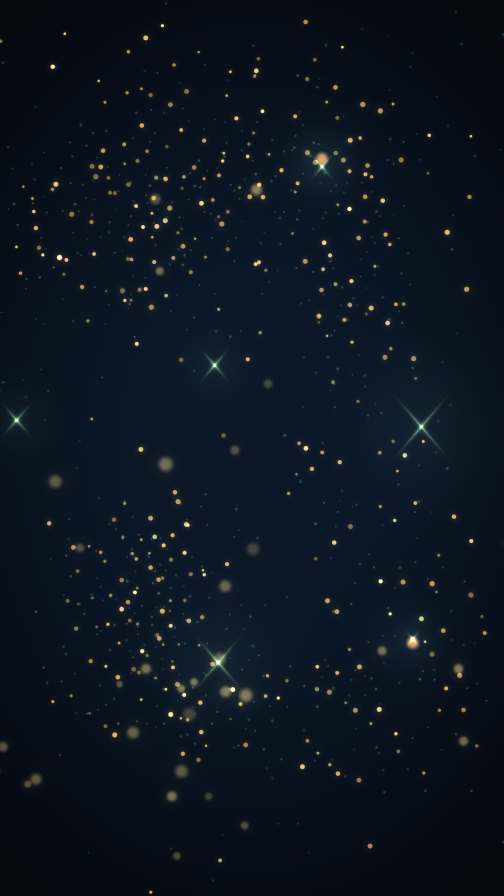
Write a Shadertoy shader that draws this background.

```glsl
// Gold dust, soft orbs and thin crossed glints on a dark navy vignette.
// Particles are jittered cell points, kept by density fields made of
// Gaussian clouds; lengths are in canvas widths, origin at lower left.
#define DOT_CELL 0.032
#define DOT_RADIUS 0.0052
#define DUST_CELL 0.026
#define DUST_RADIUS 0.0026
#define ORB_CELL 0.060
#define ORB_RADIUS 0.0130
#define RAY_WIDTH 0.0020
#define NAVY vec3(0.043, 0.088, 0.148)
#define NIGHT vec3(0.014, 0.036, 0.062)
#define GOLD vec3(0.78, 0.57, 0.22)
#define CREAM vec3(1.00, 0.93, 0.60)

// Glints: centre, arm length, vertical offset of a warm ember (0 = none)
const vec4 GLINTS[6] = vec4[6](
    vec4(0.836, 0.931, 0.100, 0.0),
    vec4(0.433, 0.463, 0.085, 0.0),
    vec4(0.426, 1.053, 0.052, 0.0),
    vec4(0.033, 0.944, 0.052, 0.0),
    vec4(0.639, 1.447, 0.042, 0.016),
    vec4(0.819, 0.510, 0.026, -0.008));

vec3 hash3(vec2 cell) {
    vec3 q = fract(cell.xyx * vec3(0.1031, 0.1030, 0.0973));
    q += dot(q, q.yxz + 33.33);
    return fract((q.xxy + q.yzz) * q.zyx);
}

float cloud(vec2 p, vec2 centre, vec2 radii) {
    vec2 q = (p - centre) / radii;
    return exp(-dot(q, q));
}

// Upper swirl, lower-left knot and sparse right side
float dotField(vec2 p) {
    return 0.015
        + 0.50 * cloud(p, vec2(0.43, 1.42), vec2(0.34, 0.21))
        + 0.35 * cloud(p, vec2(0.18, 1.30), vec2(0.17, 0.17))
        + 0.30 * cloud(p, vec2(0.70, 1.20), vec2(0.13, 0.25))
        + 0.90 * cloud(p, vec2(0.29, 0.59), vec2(0.13, 0.17))
        + 0.55 * cloud(p, vec2(0.43, 0.38), vec2(0.24, 0.10))
        + 0.20 * cloud(p, vec2(0.83, 0.53), vec2(0.20, 0.28))
        + 0.20 * cloud(p, vec2(0.68, 0.78), vec2(0.10, 0.20));
}

// Orbs gather near the lower left, with a few above
float orbField(vec2 p) {
    return 0.38 * cloud(p, vec2(0.35, 0.36), vec2(0.32, 0.25))
        + 0.18 * cloud(p, vec2(0.36, 1.30), vec2(0.20, 0.35))
        + 0.20 * cloud(p, vec2(0.90, 0.60), vec2(0.12, 0.10));
}

// One layer of discs; softness runs from 0 (crisp) to 1 (blurred)
vec3 scatter(vec2 p, float size, float radius, float softness,
             bool orbs, float seed, vec3 dim, vec3 bright) {
    vec3 light = vec3(0.0);
    float pixel = 1.0 / iResolution.x;
    for (int j = -1; j <= 1; j++)
    for (int i = -1; i <= 1; i++) {
        vec2 id = floor(p / size) + vec2(i, j);
        vec3 place = hash3(id + seed);
        vec3 look = hash3(id + seed + 71.0);
        vec2 centre = (id + place.xy) * size;
        float density = orbs ? orbField(centre) : dotField(centre);
        float r = radius * mix(0.45, 1.0, look.x);
        float edge = max(r * softness, 0.7 * pixel);
        float d = length(p - centre);
        float disc = 1.0 - smoothstep(r - edge, r + edge, d);
        float halo = 0.12 * exp(-d * d / (4.0 * r * r));
        vec3 tint = mix(dim, bright, look.y * look.y * look.y);
        light += step(place.z, density) * (disc + halo) * tint
               * mix(0.45, 1.0, look.z);
    }
    return light;
}

float ray(vec2 d, vec2 axis, float arm) {
    float along = abs(dot(d, axis));
    float across = abs(dot(d, vec2(-axis.y, axis.x)));
    float taper = max(1.0 - along / arm, 0.0);
    return taper * taper * exp(-across / (RAY_WIDTH * (0.4 + taper)));
}

vec3 glint(vec2 p, vec4 g) {
    vec2 d = p - g.xy;
    float arm = g.z, r2 = dot(d, d);
    float rays = ray(d, vec2(0.65, 0.76), arm) + ray(d, vec2(0.65, -0.76), arm);
    vec3 light = vec3(0.46, 0.62, 0.40) * rays;
    light += vec3(0.50, 0.55, 0.38) * exp(-r2 / 0.00001);
    light += vec3(0.022, 0.042, 0.036) * exp(-r2 / (1.4 * arm * arm));
    if (g.w != 0.0) {
        float e = length(d - vec2(0.0, g.w));
        light += vec3(0.78, 0.48, 0.22) * (1.0 - smoothstep(0.004, 0.017, e));
        light += vec3(0.020, 0.035, 0.042) * exp(-e * e / 0.005);
    }
    return light;
}

void mainImage(out vec4 fragColor, in vec2 fragCoord) {
    vec2 uv = fragCoord / iResolution.xy;
    vec2 p = fragCoord / iResolution.x;

    // Vignette
    float rim = length((uv - 0.5) * vec2(0.85, 1.1));
    vec3 color = mix(NAVY, NIGHT, smoothstep(0.20, 0.68, rim));

    // Particles, from far to near
    color += 0.45 * scatter(p, DUST_CELL, DUST_RADIUS, 0.7, false, 11.0,
                            vec3(0.22, 0.42, 0.42), GOLD);
    color += 0.65 * scatter(p, ORB_CELL, ORB_RADIUS, 0.6, true, 37.0,
                            vec3(0.62, 0.53, 0.29), vec3(0.85, 0.74, 0.42));
    color += scatter(p, DOT_CELL, DOT_RADIUS, 0.3, false, 5.0, GOLD, CREAM);

    for (int i = 0; i < 6; i++) color += glint(p, GLINTS[i]);
    fragColor = vec4(min(color, 1.0), 1.0);
}
```
